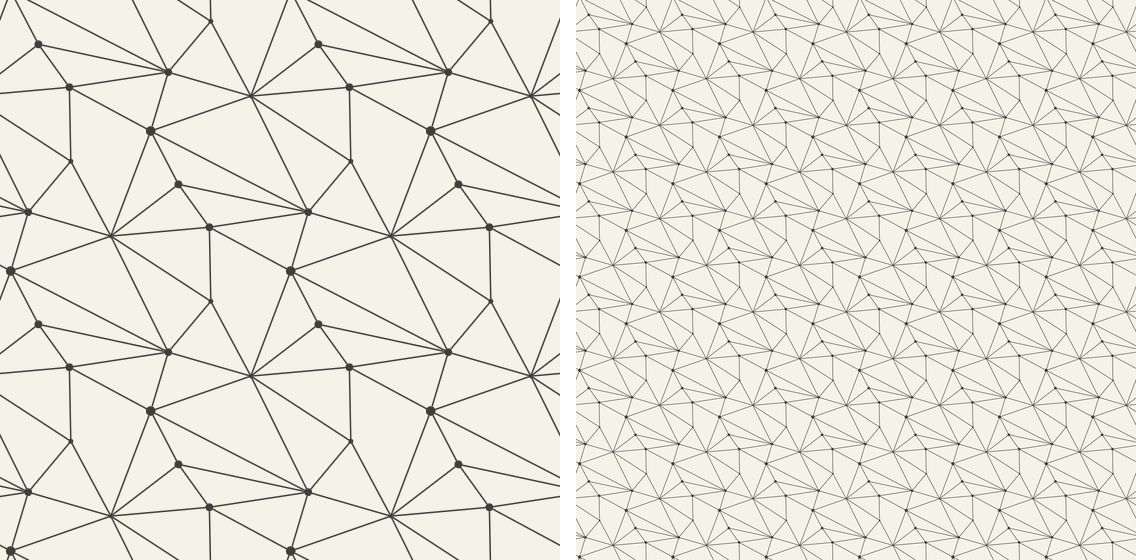
Left, the tile; right, the same tile 3 across and 3 down.
Give the GLSL for this pattern, as a Shadertoy shader.

```glsl
// Seamless half-drop network of straight links joining round nodes, dark ink on cream paper.

const vec3 PAPER = vec3(0.961, 0.949, 0.910);
const vec3 INK = vec3(0.243, 0.243, 0.231);
const float REPEATS = 2.0;          // whole periods across and down
const float LINK_HALF_WIDTH = 0.00265;
const int NODE_COUNT = 6;
const int LINK_COUNT = 17;

// Node centres within one period
const vec2 NODES[NODE_COUNT] = vec2[](
    vec2(0.6008, -0.2578), vec2(0.8958, -0.3432), vec2(0.5383, -0.4680),
    vec2(0.6372, -0.6583), vec2(0.7477, -0.8117), vec2(1.2529, -0.5760));

const float RADII[NODE_COUNT] = float[](0.0138, 0.0078, 0.0172, 0.0141, 0.0141, 0.0089);

// Node pairs: +6 means the copy one step down-right, +12 one step down-left
const ivec2 LINKS[LINK_COUNT] = ivec2[](
    ivec2(0, 1), ivec2(0, 2), ivec2(2, 1), ivec2(2, 3), ivec2(2, 6), ivec2(2, 13),
    ivec2(3, 13), ivec2(3, 4), ivec2(3, 6), ivec2(4, 13), ivec2(4, 6), ivec2(4, 8),
    ivec2(4, 17), ivec2(1, 6), ivec2(5, 6), ivec2(5, 1), ivec2(5, 7));

vec2 nodePosition(int id) {
    int copyIndex = id / NODE_COUNT;
    vec2 shift = copyIndex == 0 ? vec2(0.0) : vec2(copyIndex == 1 ? 0.5 : -0.5, -0.5);
    return NODES[id % NODE_COUNT] + shift;
}

// Offset to the nearest copy on the half-drop lattice (a diamond cell)
vec2 wrapHalfDrop(vec2 d) {
    d -= floor(d + 0.5);
    return abs(d.x) + abs(d.y) > 0.5 ? d - 0.5 * sign(d) : d;
}

// Distance to a segment centred on the origin
float segmentDistance(vec2 p, vec2 halfSpan) {
    float t = clamp(dot(p, halfSpan) / dot(halfSpan, halfSpan), -1.0, 1.0);
    return length(p - t * halfSpan);
}

float linkDistance(vec2 p, vec2 a, vec2 b) {
    return segmentDistance(wrapHalfDrop(p - 0.5 * (a + b)), 0.5 * (b - a));
}

float networkDistance(vec2 p) {
    float d = 1.0;
    for (int i = 0; i < LINK_COUNT; i++) {
        vec2 a = nodePosition(LINKS[i].x);
        vec2 b = nodePosition(LINKS[i].y);
        d = min(d, linkDistance(p, a, b) - LINK_HALF_WIDTH);
    }
    for (int i = 0; i < NODE_COUNT; i++) {
        d = min(d, length(wrapHalfDrop(p - NODES[i])) - RADII[i]);
    }
    return d;
}

void mainImage(out vec4 fragColor, in vec2 fragCoord) {
    vec2 p = REPEATS * fragCoord / iResolution.xy;
    float pixel = REPEATS / min(iResolution.x, iResolution.y);

    // One-pixel edge coverage
    float coverage = clamp(0.5 - networkDistance(p) / pixel, 0.0, 1.0);
    fragColor = vec4(mix(PAPER, INK, coverage), 1.0);
}
```
